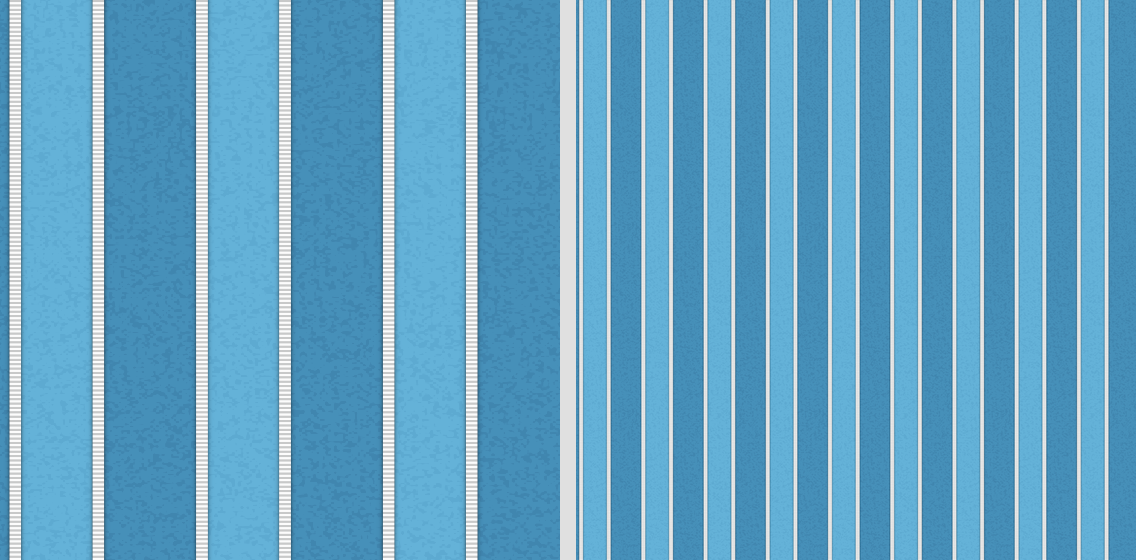
Left, the tile; right, the same tile 3 across and 3 down.
Give the GLSL for this pattern, as a Shadertoy shader.

```glsl
// Vertical fabric stripes in two blues, parted by white ribbed cords with soft shadows.
// Wrapped distances place the cords; thresholded value noise on a wrapping lattice
// adds the flecks, so the canvas tiles in both directions.

const float REPEATS = 3.0;              // stripe pairs across
const float RIBS = 128.0;               // cord ribs down
const float CORD_LEFT = 0.082;          // cord centres within one repeat
const float CORD_RIGHT = 0.527;
const float CORD_HALF = 0.0104;         // half width, in canvas units
const float SHADOW_REACH = 0.0026;
const float SHADOW_STRENGTH = 0.40;
const vec2 FLECK_CELLS = vec2(192.0, 256.0);
const float FLECK_LEVEL = 0.60;
const float FLECK_SOFT = 0.07;

const vec3 DARK_BLUE = vec3(0.275, 0.565, 0.727);
const vec3 DARK_FLECK = vec3(0.252, 0.525, 0.688);
const vec3 LIGHT_BLUE = vec3(0.392, 0.698, 0.848);
const vec3 LIGHT_FLECK = vec3(0.366, 0.667, 0.820);
const vec3 RIB_WHITE = vec3(0.99);
const vec3 RIB_GREY = vec3(0.785, 0.79, 0.79);

float hash(vec2 p) {
    return fract(sin(dot(p, vec2(127.1, 311.7))) * 43758.5453);
}

// Value noise that wraps after the given number of cells
float tiledNoise(vec2 uv, vec2 cells, float seed) {
    vec2 p = uv * cells;
    vec2 i = floor(p);
    vec2 f = fract(p);
    f = f * f * (3.0 - 2.0 * f);
    vec2 a = mod(i, cells);
    vec2 b = mod(i + 1.0, cells);
    float low = mix(hash(a + seed), hash(vec2(b.x, a.y) + seed), f.x);
    float high = mix(hash(vec2(a.x, b.y) + seed), hash(b + seed), f.x);
    return mix(low, high, f.y);
}

// Distance to the nearest repeat of a point on a unit circle line
float wrappedDistance(float x, float centre) {
    return abs(fract(x - centre + 0.5) - 0.5);
}

float fleckMask(vec2 uv) {
    float n = 0.68 * tiledNoise(uv, FLECK_CELLS, 3.0)
            + 0.32 * tiledNoise(uv, FLECK_CELLS * 0.5, 17.0);
    return smoothstep(FLECK_LEVEL - FLECK_SOFT, FLECK_LEVEL + FLECK_SOFT, n);
}

vec3 ribColour(float y, float pixel) {
    float d = wrappedDistance(y * RIBS, 0.25) - 0.25;
    float blur = 0.5 * RIBS * pixel;
    return mix(RIB_WHITE, RIB_GREY, smoothstep(-blur, blur, d));
}

void mainImage(out vec4 fragColor, in vec2 fragCoord) {
    vec2 uv = fragCoord / iResolution.xy;
    vec2 pixel = 1.0 / iResolution.xy;
    float x = fract(uv.x * REPEATS);

    // Stripes: their joins lie hidden under the cords
    float light = step(CORD_LEFT, x) - step(CORD_RIGHT, x);
    float fleck = fleckMask(uv);
    vec3 colour = mix(mix(DARK_BLUE, DARK_FLECK, fleck),
                      mix(LIGHT_BLUE, LIGHT_FLECK, fleck), light);

    // Shadow beside the cords
    float nearest = min(wrappedDistance(x, CORD_LEFT), wrappedDistance(x, CORD_RIGHT));
    float cord = nearest / REPEATS - CORD_HALF;
    colour *= 1.0 - SHADOW_STRENGTH * exp(-max(cord, 0.0) / SHADOW_REACH);

    // Ribbed cords
    float cover = 1.0 - smoothstep(-0.5 * pixel.x, 0.5 * pixel.x, cord);
    colour = mix(colour, ribColour(uv.y, pixel.y), cover);

    fragColor = vec4(colour, 1.0);
}
```
